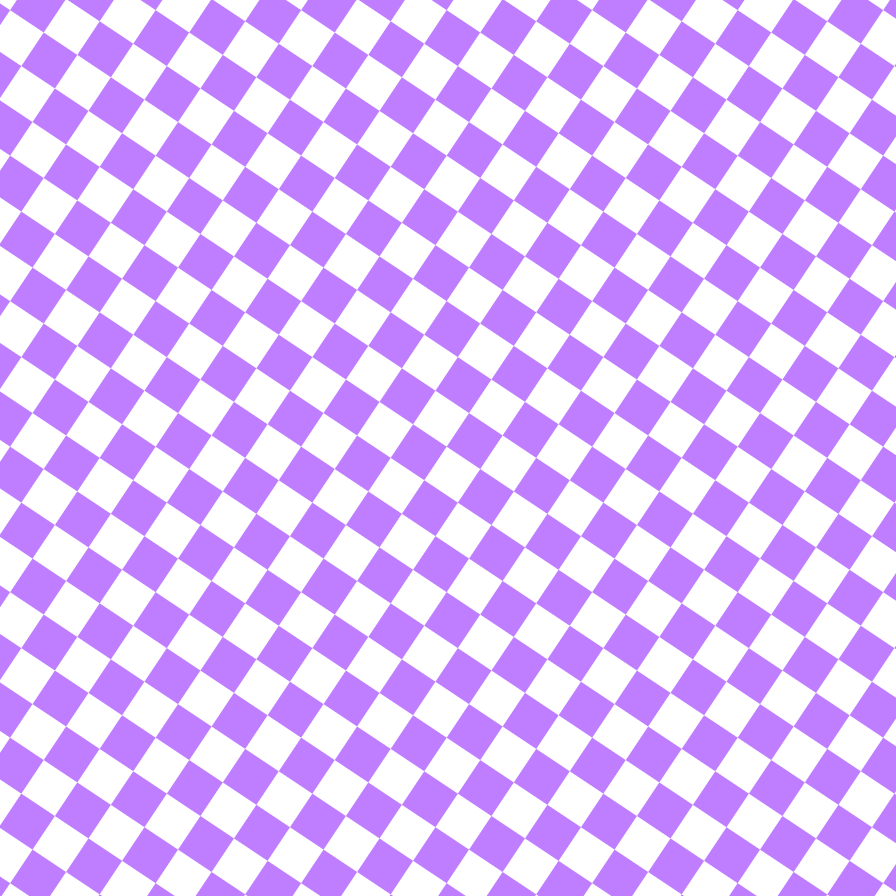
Reproduce this pattern procedurally as a WebGL 2 fragment shader.

```glsl
#version 300 es
precision highp float;
// Tilted two-colour checkerboard of equal squares in violet and white.
// The canvas is rotated onto the board axes; the product of two smoothed
// square waves, one per axis, then selects the colour.

uniform vec2 u_resolution;
out vec4 fragColor;

const vec3 VIOLET = vec3(0.75, 0.49, 1.0);
const vec3 WHITE = vec3(1.0);
const float REPEAT = 0.1624;                // horizontal and vertical period
const vec2 SLOPE = vec2(3.0, -2.0);         // squares along and down per period
const vec2 CORNER = vec2(0.4985, 0.5015);   // a point where four squares meet

// Square wave of -1 and +1 flipping at each integer, with ramps at the edges.
vec2 squareWave(vec2 p, float pixel) {
    vec2 edgeDistance = 0.5 - abs(fract(p) - 0.5);
    vec2 parity = 1.0 - 2.0 * mod(floor(p), 2.0);
    return parity * clamp(2.0 * edgeDistance / pixel, 0.0, 1.0);
}

void main() {
    float canvas = min(u_resolution.x, u_resolution.y);
    vec2 position = (gl_FragCoord.xy - 0.5 * u_resolution) / canvas + 0.5 - CORNER;

    // Rotate to the board axes, in units of one square.
    float side = REPEAT / length(SLOPE);
    vec2 axis = normalize(SLOPE);
    vec2 board = vec2(dot(position, axis), dot(position, vec2(-axis.y, axis.x))) / side;

    // Blend the colours over one pixel at each edge.
    vec2 wave = squareWave(board, 1.0 / (canvas * side));
    float violetAmount = 0.5 + 0.5 * wave.x * wave.y;
    fragColor = vec4(mix(WHITE, VIOLET, violetAmount), 1.0);
}
```
